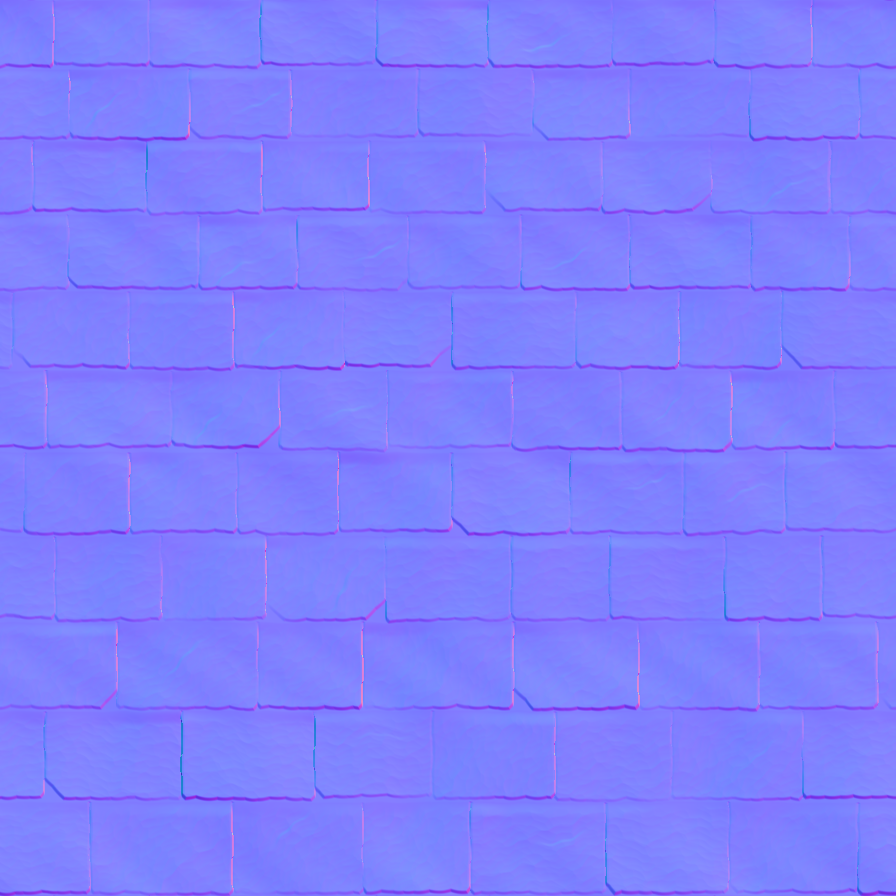
This texture map is drawn by a Shadertoy shader. Its source:

```glsl
const float ROWS = 11.0;
const float ROW_GROWTH = 0.00135;      // rows get taller toward the bottom
const float ROW_BASE = (1.0 - ROW_GROWTH * ROWS * ROWS) / ROWS;
const float WIDE_ROWS_FROM = 8.0;      // rows from here hold one slate fewer
const float ROW_SHIFT[11] = float[11](0.36, 0.68, 0.34, 0.70, 0.06, 0.53,
                                      0.10, 0.45, -0.07, 0.36, 0.76);
const float JOINT_JITTER = 0.24;
const float THICKNESS = 0.0034;        // rise from head to tail of a slate
const float SKIRT = 0.0021;            // soft fall below an overlapping edge
const float SKIRT_FALLOFF = 4.0;
const float LIFT = 0.0008;             // height variation between slates
const float LIP = 0.0003;              // raised rim along the tail
const float GROOVE = 0.0004;
const float GROOVE_WIDTH = 0.0028;
const float TAIL_BEVEL = 0.0045;
const vec2 TILT = vec2(0.026, 0.036);
const float SWELL = 0.0009;            // broad undulation of the whole roof
const float CLEFT_DEPTH = 0.0005;
const float GRAIN = 0.0004;
const float SAMPLE_STEP = 0.001;
const float TAU = 6.2831853;

vec4 hash4(vec2 p) {
    vec4 q = fract(p.xyxy * vec4(0.1031, 0.1030, 0.0973, 0.1099));
    q += dot(q, q.wzxy + 33.33);
    return fract((q.xxyz + q.yzzw) * q.zywx);
}

// Squared distance to the nearest scattered point
float cellular(vec2 p) {
    vec2 cell = floor(p), f = fract(p);
    float nearest = 1.0;
    for (int y = -1; y <= 1; y++)
        for (int x = -1; x <= 1; x++) {
            vec2 o = vec2(x, y);
            vec2 d = o + hash4(cell + o + 71.0).xy - f;
            nearest = min(nearest, dot(d, d));
        }
    return nearest;
}

float rowTop(float row) {
    return row * (ROW_BASE + ROW_GROWTH * row);
}

float joint(float i, float row, float count) {
    return i + JOINT_JITTER * (hash4(vec2(mod(i, count), row) + 11.0).x - 0.5);
}

// Broad shading that tiles with the canvas
float swell(vec2 p) {
    vec2 a = TAU * p;
    return SWELL * (sin(3.0 * a.x + 2.0 * a.y + sin(2.0 * a.y))
                  + 0.6 * sin(5.0 * a.y - 4.0 * a.x + 1.7 * sin(3.0 * a.x))
                  + 0.4 * sin(9.0 * a.x + 5.0 * a.y + 2.0 * sin(4.0 * a.y)));
}

// Cleavage grain and a broken ledge on some slates
float slateSurface(vec2 q, vec4 seed) {
    float angle = 0.25 + 1.1 * (seed.x - 0.3);
    float c = cos(angle), s = sin(angle);
    vec2 r = vec2(c * q.x + s * q.y, c * q.y - s * q.x);
    r.y += 0.003 * sin(r.x * 70.0 + seed.y * TAU) + 0.001 * sin(r.x * 260.0 + seed.z * TAU);
    vec2 origin = seed.zw * 60.0 + 20.0;
    float h = GRAIN * cellular(r * vec2(26.0, 55.0) + origin);
    h += 0.45 * GRAIN * cellular(r * vec2(75.0, 140.0) + origin.yx);

    float ledge = r.y - 0.05 * (seed.z - 0.5);
    float reach = 1.0 - smoothstep(0.005, 0.04, abs(r.x - 0.06 * (seed.y - 0.5)));
    float cleft = smoothstep(-0.002, 0.002, ledge) * (1.0 - smoothstep(0.002, 0.03, ledge));
    return h - CLEFT_DEPTH * cleft * reach * smoothstep(0.55, 0.95, seed.w);
}

float roofHeight(vec2 p) {
    float broad = swell(p);
    // Gently wandering edges
    p.x += 0.0006 * sin(TAU * 17.0 * p.y + 5.0 * sin(TAU * p.x));
    p.y += 0.0007 * sin(TAU * 11.0 * p.x + 2.0 * sin(TAU * 7.0 * p.x) + 9.0 * p.y);

    // Row and slate lookup
    float down = fract(1.0 - p.y);
    float row = floor((sqrt(ROW_BASE * ROW_BASE + 4.0 * ROW_GROWTH * down) - ROW_BASE)
                      / (2.0 * ROW_GROWTH));
    row = clamp(row, 0.0, ROWS - 1.0);
    float top = rowTop(row), bottom = rowTop(row + 1.0);
    float along = (down - top) / (bottom - top);
    float count = row < WIDE_ROWS_FROM ? 8.0 : 7.0;
    float u = p.x * count - ROW_SHIFT[int(row)];
    float i = floor(u);
    if (u < joint(i, row, count)) i -= 1.0;
    else if (u >= joint(i + 1.0, row, count)) i += 1.0;
    float left = joint(i, row, count), right = joint(i + 1.0, row, count);

    vec2 id = vec2(mod(i, count), row);
    vec4 shape = hash4(id + 3.0), edge = hash4(id + 29.0), seed = hash4(id + 53.0);
    vec2 q = vec2((u - 0.5 * (left + right)) / count, 0.5 * (top + bottom) - down);

    // Frayed tail with chipped corners
    float dl = (u - left) / count, dr = (right - u) / count;
    float fray = 0.0035 * cellular(q * vec2(60.0, 30.0) + seed.xy * 40.0 + 9.0);
    float tail = bottom - down - 0.004 * shape.x * shape.x - 0.025 * (shape.y - 0.5) * q.x - fray;
    vec2 chip = 0.003 + 0.02 * smoothstep(0.86, 1.0, edge.xy);
    vec2 corner = 0.707 * (vec2(dl, dr) + tail - chip);
    float tailMask = smoothstep(0.0, TAIL_BEVEL, min(tail, min(corner.x, corner.y)));

    // Slate body, fading into the course above at its head
    float body = LIFT * (shape.z - 0.5) + dot(q, TILT * (seed.xy - 0.5)) + slateSurface(q, seed);
    body += LIP * shape.w * exp(-pow(tail / 0.007, 2.0));
    vec2 groove = GROOVE * edge.zw * (1.0 - smoothstep(0.0, GROOVE_WIDTH, vec2(dl, dr)));
    float slate = SKIRT * exp(-SKIRT_FALLOFF * along) + THICKNESS * along
                + body * smoothstep(0.0, 0.16, along) - groove.x - groove.y;
    return broad + mix(SKIRT, slate, tailMask);
}

void mainImage(out vec4 fragColor, in vec2 fragCoord) {
    vec2 uv = fragCoord / iResolution.xy;
    vec2 e = vec2(SAMPLE_STEP, 0.0);
    vec2 slope = vec2(roofHeight(uv + e.xy) - roofHeight(uv - e.xy),
                      roofHeight(uv + e.yx) - roofHeight(uv - e.yx)) / (2.0 * SAMPLE_STEP);
    vec3 normal = normalize(vec3(-slope, 1.0));
    fragColor = vec4(0.5 + 0.5 * normal, 1.0);
}
```
